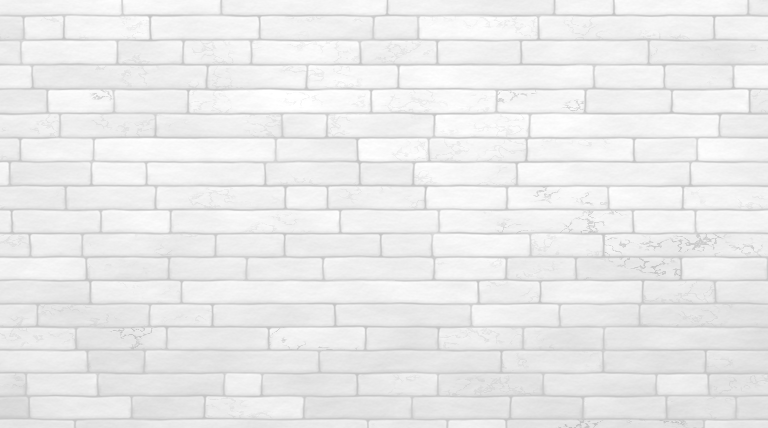
Give the GLSL for this texture, as a Shadertoy shader.

```glsl
// Whitewashed brick wall: thin uneven courses of long and short bricks.
// Each course scatters its joints by hash; a rounded box distance draws the
// mortar, and gradient noise adds limewash blotches, relief and flaked paint.

const float COURSE_HEIGHT = 0.0555;   // all lengths in canvas heights
const float TOP_COURSE = 0.035;       // visible part of the topmost course
const float COURSE_SAG = 0.011;       // courses are taller in the upper half
const float JOINT_PITCH = 0.205;
const float JOINT_JITTER = 0.62;
const float JOINT_SKIPPED = 0.15;     // share of joints left out: long bricks
const float MORTAR_HALF = 0.0021;
const float MORTAR_SOFTNESS = 0.0024;
const float CORNER_RADIUS = 0.006;
const float EDGE_WOBBLE = 0.0026;
const float BRICK_VARIATION = 0.045;
const float FLAKED_SHARE = 0.45;
const float PI = 3.14159;
const vec3 PAINT_LIGHT = vec3(0.962);
const vec3 PAINT_SHADED = vec3(0.912);
const vec3 MORTAR = vec3(0.775);

float hash(vec2 p) {
    vec3 q = fract(p.xyx * vec3(0.1031, 0.1030, 0.0973));
    q += dot(q, q.yzx + 33.33);
    return fract((q.x + q.y) * q.z);
}

vec2 gradientAt(vec2 cell) {
    float angle = 2.0 * PI * hash(cell + 71.0);
    return vec2(cos(angle), sin(angle));
}

float gradientNoise(vec2 p) {
    vec2 i = floor(p), f = fract(p);
    vec2 u = f * f * f * (f * (f * 6.0 - 15.0) + 10.0);
    vec2 e = vec2(0.0, 1.0);
    float low = mix(dot(gradientAt(i), f), dot(gradientAt(i + e.yx), f - e.yx), u.x);
    float high = mix(dot(gradientAt(i + e.xy), f - e.xy), dot(gradientAt(i + e.yy), f - e.yy), u.x);
    return mix(low, high, u.y);
}

float fbm(vec2 p) {
    float sum = 0.0, gain = 1.0;
    for (int i = 0; i < 4; i++) {
        sum += gain * gradientNoise(p);
        p = p * 2.03 + 17.3;
        gain *= 0.5;
    }
    return sum;
}

// Nearest joints on either side of x: (left, right, index of the left joint)
vec3 findJoints(float x, float course) {
    float cell = floor(x);
    vec3 joints = vec3(cell - 3.0, cell + 4.0, cell - 3.0);
    for (int k = -3; k <= 4; k++) {
        float index = cell + float(k);
        vec2 id = vec2(index, course * 7.0) + 40.0;
        if (hash(id + 5.0) < JOINT_SKIPPED) continue;
        float joint = index + JOINT_JITTER * (hash(id) - 0.5);
        if (joint <= x && joint > joints.x) joints.xz = vec2(joint, index);
        if (joint > x) joints.y = min(joints.y, joint);
    }
    return joints;
}

float roundedBox(vec2 p, vec2 halfSize, float radius) {
    vec2 q = abs(p) - halfSize + radius;
    return length(max(q, 0.0)) + min(max(q.x, q.y), 0.0) - radius;
}

float relief(vec2 p) {
    return fbm(p * vec2(24.0, 42.0) + 9.0);
}

void mainImage(out vec4 fragColor, in vec2 fragCoord) {
    vec2 p = fragCoord / iResolution.y;
    float pixel = 1.0 / iResolution.y;
    float across = p.x * iResolution.y / iResolution.x;

    // Course and brick under this point
    vec2 wobble = EDGE_WOBBLE * vec2(fbm(p * 22.0 + 3.0), fbm(p * vec2(9.0, 20.0) + 50.0));
    vec2 q = p + wobble;
    float rows = (1.0 - q.y - TOP_COURSE - COURSE_SAG * sin(PI * q.y)) / COURSE_HEIGHT;
    float course = floor(rows);
    float shift = 0.5 * mod(course, 2.0) + 0.5 * hash(vec2(course + 30.0, 8.0));
    float x = q.x / JOINT_PITCH + shift;
    vec3 joints = findJoints(x, course);
    vec2 brickId = vec2(joints.z, course) + 90.0;
    vec2 local = vec2((x - 0.5 * (joints.x + joints.y)) * JOINT_PITCH,
                      (0.5 - fract(rows)) * COURSE_HEIGHT);
    vec2 halfSize = 0.5 * vec2((joints.y - joints.x) * JOINT_PITCH, COURSE_HEIGHT) - MORTAR_HALF;
    float d = roundedBox(local, halfSize, CORNER_RADIUS);

    // Limewash: brighter above and at the middle, blotched, toned per brick
    vec3 color = mix(PAINT_SHADED, PAINT_LIGHT, smoothstep(0.0, 0.62, p.y));
    color -= 0.025 * pow(abs(2.0 * across - 1.0), 2.0);
    color += BRICK_VARIATION * (hash(brickId) - 0.5);
    color += 0.035 * fbm(p * vec2(5.0, 9.0) + brickId * 3.7);

    // Rough surface lit from above
    float height = relief(p);
    color += 0.028 * (height - relief(p + vec2(-0.001, 0.004)));
    color += 0.010 * gradientNoise(p * vec2(130.0, 210.0));

    // Flaked paint: broken contour lines on some bricks, deep on a few
    float flake = hash(brickId + 13.0);
    float patchMask = smoothstep(0.0, 0.3, fbm(p * vec2(7.0, 15.0) + brickId));
    float rim = 1.0 - smoothstep(0.0, 0.14, abs(height - 0.08));
    float depth = step(1.0 - FLAKED_SHARE, flake) * mix(0.045, 0.13, step(0.94, flake));
    color -= depth * rim * patchMask;

    // Lit upper edge, shaded lower edge, then mortar of uneven strength
    float nearEdge = smoothstep(-0.009, -0.001, d);
    color += nearEdge * mix(-0.035, 0.015, smoothstep(-0.01, 0.015, local.y));
    float mortar = smoothstep(-max(MORTAR_SOFTNESS, 0.7 * pixel), max(MORTAR_SOFTNESS, 0.7 * pixel), d);
    float strength = clamp(0.88 + 0.4 * fbm(p * 10.0 + 120.0), 0.45, 1.0);
    color = mix(color, MORTAR, mortar * strength);

    fragColor = vec4(clamp(color, 0.0, 1.0), 1.0);
}
```
